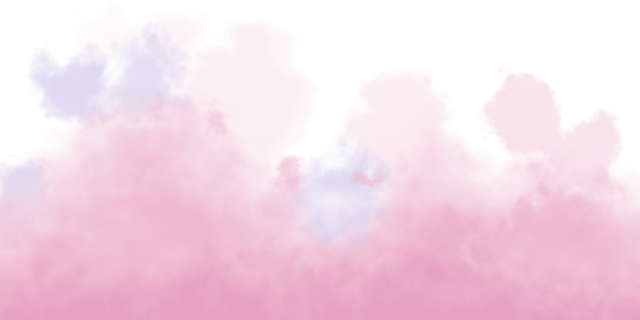
Reproduce this background procedurally as a Shadertoy shader.

```glsl
// Soft watercolour clouds: rose banks rising from the foot of a white sky.
// Each bank is a sum of hills, and each puff an ellipse; billowed gradient
// noise rounds their rims into lobes, and thin washes are laid in turn.

const vec3 WHITE = vec3(1.0);
const vec3 BLUSH = vec3(0.97, 0.87, 0.91);
const vec3 PINK = vec3(0.95, 0.81, 0.875);
const vec3 ROSE = vec3(0.935, 0.715, 0.805);
const vec3 DEEP = vec3(0.90, 0.62, 0.74);
const vec3 LILAC = vec3(0.86, 0.83, 0.94);

vec2 hash2(vec2 p) {
    vec3 q = fract(p.xyx * vec3(0.1031, 0.1030, 0.0973));
    q += dot(q, q.yzx + 33.33);
    return fract((q.xx + q.yz) * q.zy);
}

float cornerSlope(vec2 cell, vec2 offset) {
    float angle = 6.2832 * hash2(cell + 57.0).x;
    return dot(vec2(cos(angle), sin(angle)), offset);
}

float gradientNoise(vec2 p) {
    vec2 i = floor(p), f = fract(p), e = vec2(1.0, 0.0);
    vec2 u = f * f * f * (f * (f * 6.0 - 15.0) + 10.0);
    return mix(mix(cornerSlope(i, f), cornerSlope(i + e, f - e), u.x),
               mix(cornerSlope(i + e.yx, f - e.yx), cornerSlope(i + 1.0, f - 1.0), u.x), u.y);
}

// x: smooth fractal noise, y: billowed noise with round lobes
vec2 cloudNoise(vec2 p) {
    vec2 sum = vec2(0.0);
    float amp = 0.5;
    for (int i = 0; i < 5; i++) {
        float n = gradientNoise(p);
        sum += amp * vec2(n, abs(n));
        p = mat2(1.6, 1.2, -1.2, 1.6) * p + 11.3;
        amp *= 0.5;
    }
    return sum;
}

float hill(float x, float centre, float width) {
    float t = (x - centre) / width;
    return exp(-t * t);
}

// Coverage of an ellipse whose rim is pushed outwards by the lobes
float puff(vec2 p, vec2 centre, vec2 radius, float soft, float lobes) {
    float d = (length((p - centre) / radius) - 1.0) * min(radius.x, radius.y);
    return smoothstep(soft, -soft, d - lobes);
}

// Coverage of everything below a ridge
float bank(float y, float ridge, float soft, float lobes) {
    return smoothstep(soft, -soft, y - ridge - lobes);
}

float midRidge(float x) {
    return 0.36 + 0.33 * hill(x, 0.47, 0.33) + 0.19 * hill(x, 1.33, 0.14)
         + 0.13 * hill(x, 1.74, 0.22);
}

void mainImage(out vec4 fragColor, in vec2 fragCoord) {
    vec2 uv = fragCoord / iResolution.xy * vec2(2.0, 1.0);
    vec2 coarse = cloudNoise(uv * 5.0 + 3.0);
    vec2 fine = cloudNoise(uv * 13.0 + 40.0);
    vec2 p = uv + 0.05 * vec2(coarse.x, fine.x);
    float lobes = 0.26 * (coarse.y - 0.18) + 0.07 * (fine.y - 0.18);
    float small = 0.10 * (fine.y - 0.18);
    vec3 col = WHITE;

    // Faint high haze
    col = mix(col, BLUSH, 0.16 * puff(p, vec2(0.36, 0.90), vec2(0.11, 0.08), 0.04, lobes));
    col = mix(col, BLUSH, 0.28 * puff(p, vec2(0.54, 0.88), vec2(0.10, 0.10), 0.04, lobes));
    col = mix(col, BLUSH, 0.48 * puff(p, vec2(0.76, 0.68), vec2(0.20, 0.21), 0.05, lobes));
    col = mix(col, BLUSH, 0.58 * puff(p, vec2(1.26, 0.61), vec2(0.15, 0.16), 0.04, lobes));
    col = mix(col, BLUSH, 0.85 * puff(p, vec2(1.64, 0.63), vec2(0.12, 0.14), 0.025, lobes));
    col = mix(col, BLUSH, 0.85 * puff(p, vec2(1.83, 0.51), vec2(0.10, 0.12), 0.025, lobes));
    col = mix(col, BLUSH, 0.60 * bank(p.y, midRidge(p.x) + 0.05, 0.08, lobes));

    // Lilac rim on the left
    col = mix(col, LILAC, 0.75 * puff(p, vec2(0.46, 0.77), vec2(0.10, 0.14), 0.05, lobes));
    col = mix(col, LILAC, 0.85 * puff(p, vec2(0.23, 0.71), vec2(0.11, 0.10), 0.04, lobes));
    col = mix(col, LILAC, 0.75 * puff(p, vec2(0.07, 0.39), vec2(0.10, 0.10), 0.04, lobes));

    // Rising banks, each deeper in tone
    float x = p.x;
    float roseRidge = 0.19 + 0.27 * hill(x, 0.48, 0.32) + 0.17 * hill(x, 1.31, 0.14)
                    + 0.17 * hill(x, 1.76, 0.22);
    float deepRidge = 0.07 + 0.11 * hill(x, 0.65, 0.15) + 0.06 * hill(x, 0.18, 0.10)
                    + 0.07 * hill(x, 0.95, 0.07) + 0.16 * hill(x, 1.36, 0.21);
    col = mix(col, PINK, 0.80 * bank(p.y, midRidge(x) - 0.04, 0.10, lobes));
    col = mix(col, ROSE, 0.85 * bank(p.y, roseRidge, 0.11, lobes));
    col = mix(col, ROSE, 0.70 * puff(p, vec2(1.73, 0.31), vec2(0.10, 0.09), 0.04, lobes));
    col = mix(col, DEEP, 0.85 * bank(p.y, deepRidge, 0.09, lobes));

    // Lilac pocket with a pale heart
    col = mix(col, LILAC, 0.75 * puff(p, vec2(1.06, 0.37), vec2(0.14, 0.13), 0.05, lobes));
    col = mix(col, WHITE, 0.55 * puff(p, vec2(1.04, 0.37), vec2(0.09, 0.035), 0.05, small));
    col = mix(col, LILAC, 0.65 * puff(p, vec2(1.07, 0.43), vec2(0.06, 0.03), 0.03, small));

    // Small rose tufts
    col = mix(col, ROSE, 0.50 * puff(p, vec2(0.68, 0.62), vec2(0.035, 0.05), 0.02, small));
    col = mix(col, ROSE, 0.55 * puff(p, vec2(0.90, 0.44), vec2(0.035, 0.05), 0.02, small));
    col = mix(col, ROSE, 0.60 * puff(p, vec2(1.15, 0.435), vec2(0.04, 0.02), 0.015, small));

    // Scattered faint lobes below the ridge
    for (int i = 0; i < 24; i++) {
        vec2 h = hash2(vec2(float(i), 7.0));
        float cx = (float(i) + h.x) / 12.0;
        vec2 centre = vec2(cx, midRidge(cx) * mix(0.35, 0.95, h.y));
        vec3 tint = mix(DEEP, ROSE, smoothstep(0.1, 0.4, centre.y));
        col = mix(col, tint, 0.16 * puff(p, centre, vec2(0.03 + 0.05 * h.x), 0.03, lobes));
    }

    // Watery light and shade within the clouds
    col = mix(col, WHITE, clamp(0.35 * coarse.x + 0.15 * fine.x, 0.0, 0.25));
    fragColor = vec4(clamp(col, 0.0, 1.0), 1.0);
}
```
